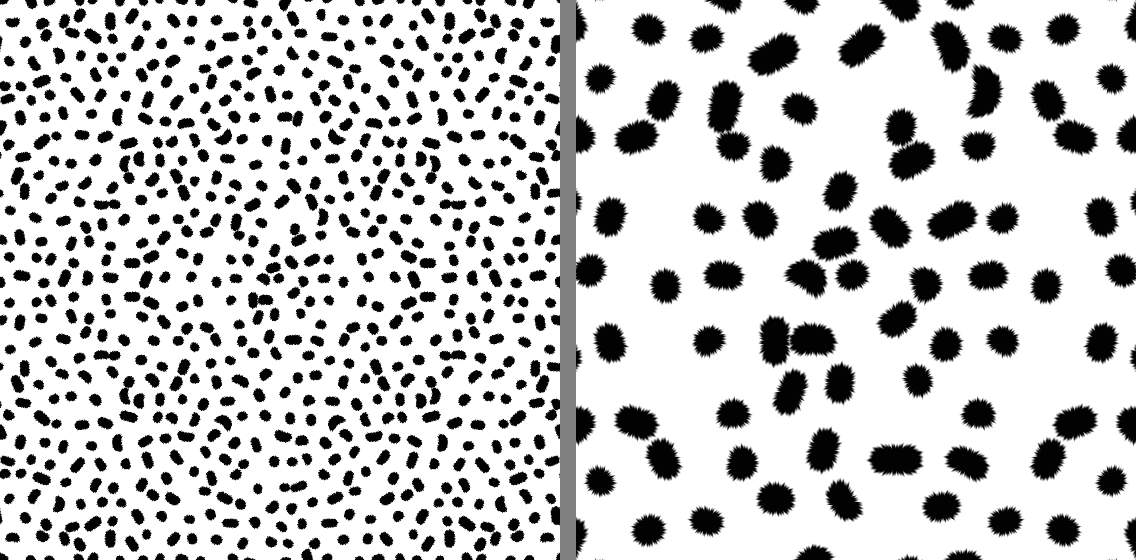
Left: the whole. Right: its middle third, enlarged.
Reproduce this pattern procedurally as a three.js fragment shader.

```glsl
varying vec2 vUv;

const vec2 GRID = vec2(24.0, 28.0);          // staggered columns and rows, rows even
const float JITTER = 0.23;                   // scatter in cells
const vec2 SWAY = vec2(0.010, 0.004);        // slow and quick drift of the rows
const vec2 RADIUS = vec2(0.0075, 0.0091);    // half width of a spot
const vec2 STRETCH = vec2(0.0012, 0.0080);   // half length of its core
const float BEND = 26.0;
const float TAPER = 13.0;
const float FRAY = 0.00042;                  // hairy rim
const float SOFT = 0.0014;                   // half width of the edge blend
const float FREE_BAND = 1.8;                 // unmirrored central columns, in cells
const vec3 PAPER = vec3(1.0);
const vec3 INK = vec3(0.008);
const float TAU = 6.2831853;

vec3 hash3(vec2 id) {
  vec3 p = fract(id.xyx * vec3(0.1031, 0.1030, 0.0973));
  p += dot(p, p.yxz + 33.33);
  return fract((p.xxy + p.yzz) * p.zyx);
}

// Periodic drift, odd about both mirror axes
vec2 sway(vec2 p) {
  vec2 a = TAU * p;
  return SWAY.x * sin(2.0 * a) * cos(3.0 * a.yx)
       + SWAY.y * sin(5.0 * a) * cos(4.0 * a.yx);
}

// Bent, tapered capsule with a frayed rim
float spotDistance(vec2 q, vec3 shape, vec3 form) {
  float angle = TAU * shape.x;
  float c = cos(angle);
  float s = sin(angle);
  q = vec2(c * q.x + s * q.y, c * q.y - s * q.x);

  float curl = 2.0 * form.x - 1.0;
  q.y += BEND * curl * curl * curl * q.x * q.x;

  float halfCore = mix(STRETCH.x, STRETCH.y, shape.y * shape.y);
  float radius = mix(RADIUS.x, RADIUS.y, shape.z);
  radius *= 1.0 + TAPER * (form.y - 0.5) * clamp(q.x, -halfCore, halfCore);

  float around = atan(q.y, q.x);
  float phase = TAU * form.z;
  float hair = sin(13.0 * around + phase)
             + sin(22.0 * around + 3.0 * phase)
             + sin(37.0 * around + 5.0 * phase);

  q.x -= clamp(q.x, -halfCore, halfCore);
  return length(q) - radius + FRAY * hair;
}

void main() {
  vec2 home = floor((vUv - sway(vUv)) * GRID);
  float ink = 0.0;

  for (int y = -2; y <= 2; y++) {
    for (int x = -2; x <= 2; x++) {
      vec2 site = home + vec2(float(x), float(y));
      site.x += 0.5 * mod(site.y, 2.0);

      // Wrap the site, then fold it into one quarter
      vec2 id = site - GRID * floor((site + 0.25) / GRID);
      vec2 flip = vec2(1.0);
      if (abs(id.x - 0.5 * GRID.x) > FREE_BAND) {
        flip = 1.0 - 2.0 * step(0.5 * GRID + 0.25, id);
        id = min(id, GRID - id);
      }

      vec3 place = hash3(2.0 * id + 7.0);
      vec3 shape = hash3(2.0 * id + 91.0);
      vec3 form = hash3(2.0 * id + 173.0);

      vec2 base = site / GRID;
      vec2 offset = JITTER * (2.0 * place.xy - 1.0) * flip / GRID;
      vec2 local = (vUv - base - sway(base) - offset) * flip;
      float d = spotDistance(local, shape, form);
      ink = max(ink, 1.0 - smoothstep(-SOFT, SOFT, d));
    }
  }

  gl_FragColor = vec4(mix(PAPER, INK, ink), 1.0);
}
```
